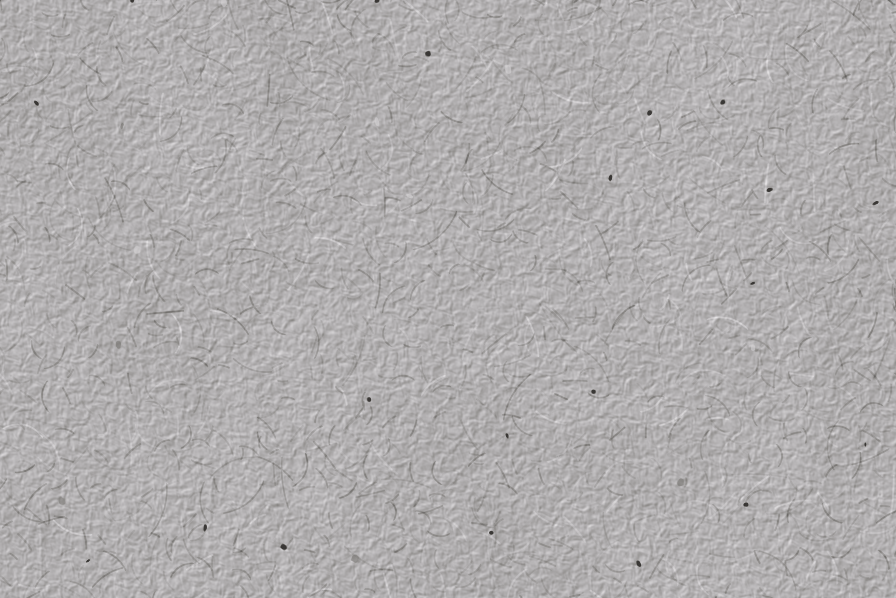
Reproduce this texture procedurally as a Shadertoy shader.

```glsl
vec3 hash3(vec2 p) {
    vec3 q = fract(p.xyx * vec3(0.1031, 0.1030, 0.0973));
    q += dot(q, q.yxz + 33.33);
    return fract((q.xxy + q.yzz) * q.zyx);
}

vec2 gradientAt(vec2 cell) {
    float angle = 6.2832 * hash3(cell + 17.0).x;
    return vec2(cos(angle), sin(angle));
}

float gradientNoise(vec2 p) {
    vec2 i = floor(p), f = fract(p);
    vec2 u = f * f * f * (f * (f * 6.0 - 15.0) + 10.0);
    vec2 e = vec2(0.0, 1.0);
    float low = mix(dot(gradientAt(i), f), dot(gradientAt(i + e.yx), f - e.yx), u.x);
    float high = mix(dot(gradientAt(i + e), f - e), dot(gradientAt(i + 1.0), f - 1.0), u.x);
    return mix(low, high, u.y);
}

// Pressed pulp surface: warped bumps with finer grit
float pulpHeight(vec2 p) {
    vec2 warp = vec2(gradientNoise(p * 45.0), gradientNoise(p * 45.0 + 71.0));
    vec2 q = p + 0.008 * warp;
    return gradientNoise(q * 78.0) + 0.55 * gradientNoise(q * 155.0 + 31.0);
}

// Short bent strands, one per cell, each with its own strength
float fibers(vec2 p, float cellSize, float width, float seed) {
    float cover = 0.0;
    vec2 cell = floor(p / cellSize);
    for (int y = -1; y <= 1; y++)
    for (int x = -1; x <= 1; x++) {
        vec2 id = cell + vec2(x, y);
        vec3 place = hash3(id + seed);
        vec3 form = hash3(id + seed + 53.0);
        vec2 d = p - (id + place.xy) * cellSize;
        float angle = 6.2832 * place.z;
        d = mat2(cos(angle), -sin(angle), sin(angle), cos(angle)) * d;
        d.y += (form.x - 0.5) * 1.6 * d.x * d.x / cellSize;
        float halfLength = cellSize * mix(0.2, 0.6, form.y);
        float dist = length(vec2(max(abs(d.x) - halfLength, 0.0), d.y));
        float line = 1.0 - smoothstep(0.2 * width, width, dist);
        cover = max(cover, line * form.z * form.z);
    }
    return cover;
}

// Sparse ragged flecks, stretched at random
float flecks(vec2 p, float cellSize, float share, float size, float seed) {
    vec2 id = floor(p / cellSize);
    vec3 place = hash3(id + seed);
    vec3 form = hash3(id + seed + 29.0);
    vec2 d = p - (id + 0.15 + 0.7 * place.xy) * cellSize;
    float angle = 6.2832 * form.x;
    d = mat2(cos(angle), -sin(angle), sin(angle), cos(angle)) * d;
    d.y *= 1.0 + 1.2 * form.y;
    float dist = length(d) + 0.35 * size * gradientNoise(p * 150.0 + seed);
    float radius = size * mix(0.5, 1.0, form.z);
    float shape = 1.0 - smoothstep(radius - 0.0015, radius + 0.0015, dist);
    return shape * step(place.z, share);
}

void mainImage(out vec4 fragColor, in vec2 fragCoord) {
    vec2 p = fragCoord / iResolution.y;

    // Relief lit from the upper left
    vec2 toLight = vec2(-0.0013, 0.0016);
    float relief = pulpHeight(p - toLight) - pulpHeight(p + toLight);
    float tone = 0.69 + 0.15 * relief;

    // Broad mottling and fine grain
    tone += 0.022 * gradientNoise(p * 3.0) + 0.03 * gradientNoise(p * 14.0 + 9.0);
    tone += 0.035 * gradientNoise(p * 210.0 + 5.0);

    // Dark strands in three lengths, then pale ones
    tone -= 0.13 * fibers(p, 0.032, 0.0026, 3.0);
    tone -= 0.14 * fibers(p, 0.053, 0.0025, 141.0);
    tone -= 0.13 * fibers(p + 0.4, 0.085, 0.0024, 277.0);
    tone += 0.09 * fibers(p + 0.2, 0.060, 0.0026, 409.0);

    // Pale chips, grey smudges and black specks
    tone = mix(tone, 0.83, 0.6 * flecks(p + 0.3, 0.21, 0.22, 0.008, 61.0));
    tone = mix(tone, 0.46, 0.6 * flecks(p + 0.7, 0.24, 0.20, 0.008, 97.0));
    tone = mix(tone, 0.17, 0.9 * flecks(p, 0.19, 0.45, 0.0055, 19.0));

    // Shadows lean warm, highlights stay neutral
    float blueShift = mix(-0.012, 0.002, smoothstep(0.52, 0.74, tone));
    fragColor = vec4(tone + vec3(0.005, -0.004, blueShift), 1.0);
}
```
